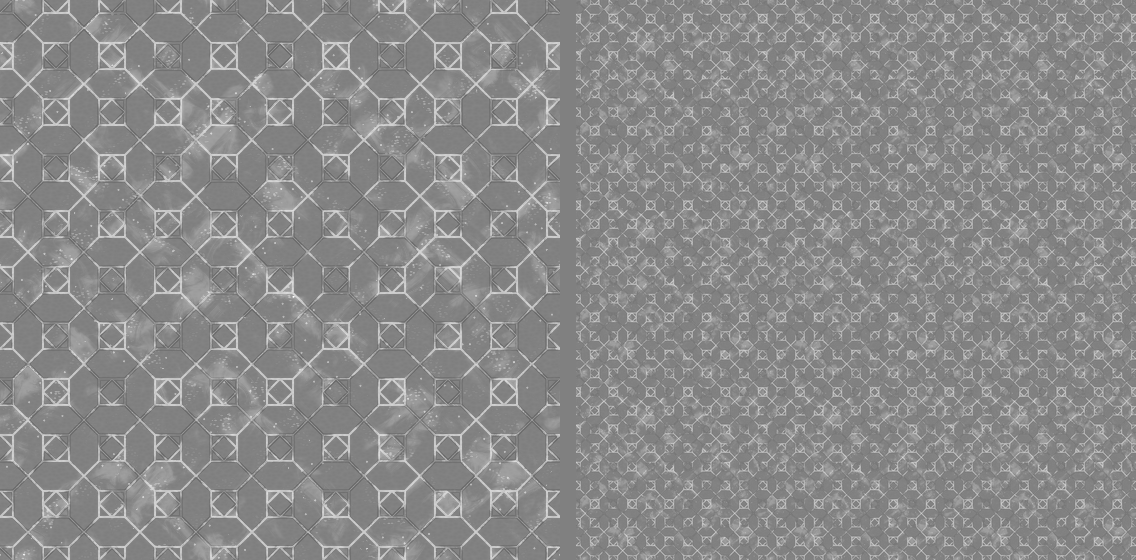
Left, the tile; right, the same tile 3 across and 3 down.
Give the GLSL for this pattern, as a three.js fragment shader.

```glsl
varying vec2 vUv;

float hash(vec2 p) {
  return fract(sin(dot(p, vec2(127.1, 311.7))) * 43758.5453);
}

// Distance to the nearest scattered point, wrapping after n cells
float cellular(vec2 uv, vec2 n) {
  vec2 cell = floor(uv * n), f = fract(uv * n);
  float nearest = 1.0;
  for (int y = -1; y <= 1; y++) {
    for (int x = -1; x <= 1; x++) {
      vec2 o = vec2(float(x), float(y));
      vec2 id = mod(cell + o, n);
      vec2 point = o + vec2(hash(id), hash(id + 57.3));
      nearest = min(nearest, length(point - f));
    }
  }
  return nearest;
}

// Warped layers of sines; whole frequencies keep it seamless
float clouds(vec2 uv, float freq, float seed) {
  vec2 p = 6.2831853 * uv;
  float sum = 0.0, amp = 0.6;
  for (int i = 0; i < 5; i++) {
    float phase = seed + 1.9 * float(i);
    p += 0.75 * sin(freq * p.yx + phase + vec2(0.0, 1.7)) / freq;
    sum += amp * sin(freq * p.x + phase) * cos((freq + 1.0) * p.y - 1.3 * phase);
    freq = 2.0 * freq + 1.0;
    amp *= 0.55;
  }
  return sum;
}

void main() {
  // Small squares sit on the lattice points of a 10 by 10 grid
  vec2 p = vUv * 10.0;
  vec2 center = floor(p + 0.5);
  vec2 q = p - center;
  vec2 a = abs(q);
  float square = max(a.x, a.y) - 0.232;
  float diamond = (a.x + a.y - 0.232) * 0.7071;
  float diagonal = abs(a.x - a.y) * 0.7071;
  float joint = min(abs(square), square < 0.0 ? abs(diamond) : diagonal);

  // Identify the tile: diamond, corner triangle or long hexagon
  vec2 tile = 2.0 * center;
  if (square > 0.0) tile += a.x > a.y ? vec2(sign(q.x), 0.0) : vec2(0.0, sign(q.y));
  else if (diamond > 0.0) tile += 0.25 * sign(q);
  tile = mod(tile, 20.0);
  float seed = hash(tile);

  // Cloudy stains, different on every tile
  float region = clouds(vUv, 3.0, 0.4);
  float strength = smoothstep(0.3, 1.0, seed + 0.9 * region);
  float stain = strength * smoothstep(-0.25, 0.6, clouds(vUv, 6.0, 6.28 * seed));
  float grain = cellular(vUv, vec2(110.0, 170.0));
  float tone = 0.505 + 0.115 * stain + 0.025 * (grain - 0.45);

  // Pale scrapes and a few bright specks
  float scraped = smoothstep(0.1, 0.7, clouds(vUv, 8.0, 2.6 + seed));
  tone += 0.12 * scraped * smoothstep(0.38, 0.12, grain) * (0.35 + strength);
  tone += 0.22 * smoothstep(0.075, 0.03, cellular(vUv, vec2(29.0)))
        * step(0.15, region);

  // Worn joints: pale and wide, or thin with a dark crevice
  float wear = smoothstep(-0.4, 0.35, clouds(vUv, 5.0, 4.1) + 0.45 * (seed - 0.35));
  float soft = max(fwidth(vUv.x) * 10.0, 0.004) * 0.6;
  float halfWidth = mix(0.010, 0.018, wear);
  float crevice = 1.0 - smoothstep(0.0, 0.008 + soft, abs(joint - halfWidth - 0.006));
  tone -= 0.15 * crevice * (1.0 - wear);
  tone += 0.05 * wear * smoothstep(0.07, 0.01, joint) * (0.3 + stain);
  float grout = mix(0.57, 0.79, wear) + 0.05 * stain - 0.08 * (grain - 0.45);
  float line = 1.0 - smoothstep(halfWidth - soft, halfWidth + soft, joint);
  gl_FragColor = vec4(vec3(mix(tone, grout, line)), 1.0);
}
```
